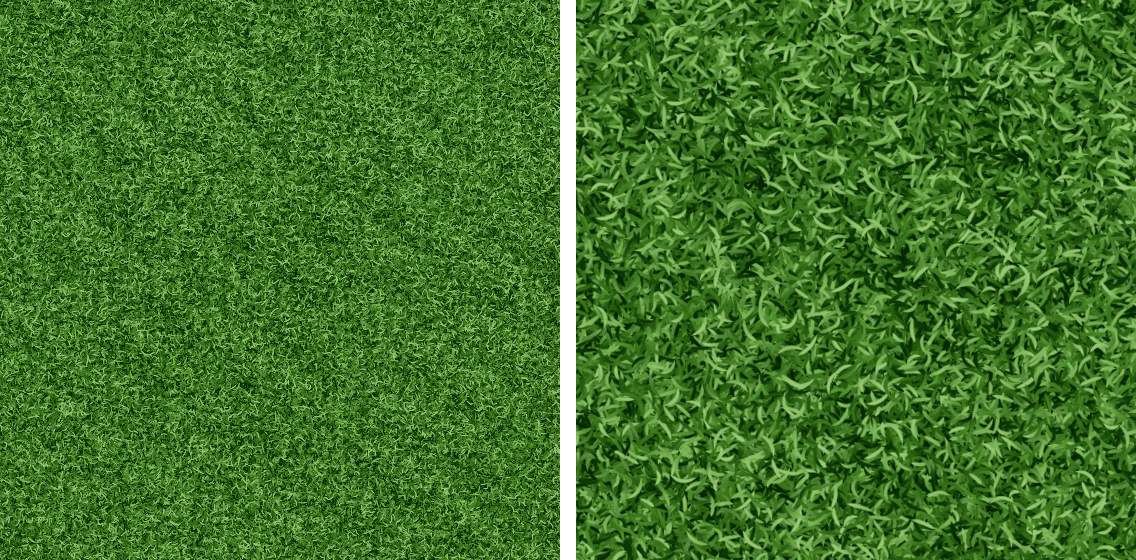
Left: the whole. Right: its middle third, enlarged.
This texture is drawn by a Shadertoy shader. Its source:

```glsl
// Dense mown lawn seen from above: layers of short, fine, curved grass blades.

const int   LAYERS       = 14;
const float CELL         = 0.0094;  // grid spacing of the blades in a layer
const float HALF_LENGTH  = 0.0076;
const float HALF_WIDTH   = 0.0011;
const float EDGE         = 0.0007;  // softness of the blade edges
const float BEND         = 0.50;    // strongest curvature of a blade
const float CONTRAST     = 1.75;
const float TONE_SHIFT   = -0.03;
const float DEPTH_SHARE  = 0.22;    // how much deep layers darken
const float CLUMP_SCALE  = 85.0;
const float CLUMP_AMOUNT = 0.32;
const float PATCH_SCALE  = 9.0;
const float PATCH_AMOUNT = 0.07;

const vec3 GAP        = vec3(0.01, 0.14, 0.00);
const vec3 SHADOW     = vec3(0.05, 0.22, 0.02);
const vec3 DEEP_GREEN = vec3(0.14, 0.35, 0.05);
const vec3 MID_GREEN  = vec3(0.22, 0.45, 0.10);
const vec3 LEAF_GREEN = vec3(0.31, 0.57, 0.16);
const vec3 DULL_GREEN = vec3(0.34, 0.53, 0.25);
const vec3 TIP_GREEN  = vec3(0.48, 0.70, 0.34);
const vec3 HIGHLIGHT  = vec3(0.60, 0.79, 0.46);

float hash(vec2 p) {
    return fract(sin(dot(p, vec2(127.1, 311.7))) * 43758.5453);
}

float valueNoise(vec2 p) {
    vec2 i = floor(p);
    vec2 f = fract(p);
    f = f * f * (3.0 - 2.0 * f);
    float low  = mix(hash(i), hash(i + vec2(1.0, 0.0)), f.x);
    float high = mix(hash(i + vec2(0.0, 1.0)), hash(i + vec2(1.0, 1.0)), f.x);
    return mix(low, high, f.y);
}

// Colour ramp whose stops follow the area share of each green.
vec3 grassColor(float tone, float dullness) {
    vec3 light = mix(LEAF_GREEN, DULL_GREEN, dullness);
    vec3 color = mix(GAP, SHADOW, smoothstep(-0.25, 0.02, tone));
    color = mix(color, DEEP_GREEN, smoothstep(0.02, 0.18, tone));
    color = mix(color, MID_GREEN, smoothstep(0.18, 0.43, tone));
    color = mix(color, light, smoothstep(0.43, 0.73, tone));
    color = mix(color, TIP_GREEN, smoothstep(0.73, 0.96, tone));
    return mix(color, HIGHLIGHT, smoothstep(0.96, 1.30, tone));
}

// Returns coverage in x and the position along the blade (-1 to 1) in y.
vec2 blade(vec2 p, float angle, float size, float bend, float edge) {
    float c = cos(angle);
    float s = sin(angle);
    vec2 q = vec2(c * p.x + s * p.y, c * p.y - s * p.x);
    float halfLength = HALF_LENGTH * size;
    float along = q.x / halfLength;
    float along2 = along * along;
    q.y -= bend * halfLength * (along2 - 0.33);
    float inside = HALF_WIDTH * (1.0 - along2 * along2) - abs(q.y);
    return vec2(smoothstep(-edge, edge, inside), along);
}

void mainImage(out vec4 fragColor, in vec2 fragCoord) {
    vec2 uv = fragCoord / iResolution.y;
    float edge = max(EDGE, 0.36 / iResolution.y);

    // Soft light and dark clumps, plus broad faint patches
    float clump = CLUMP_AMOUNT * (valueNoise(uv * CLUMP_SCALE) - 0.5)
                + PATCH_AMOUNT * (valueNoise(uv * PATCH_SCALE + 40.0) - 0.5);
    vec3 color = DEEP_GREEN;

    // Blades, from the deepest layer to the topmost
    for (int layer = 0; layer < LAYERS; layer++) {
        float id = float(layer);
        float depthTone = pow(0.7, float(LAYERS - 1 - layer));
        vec2 grid = uv / CELL + vec2(hash(vec2(id, 3.0)), hash(vec2(id, 8.0)));
        vec2 home = floor(grid);

        for (int y = -1; y <= 1; y++) {
            for (int x = -1; x <= 1; x++) {
                vec2 cell = home + vec2(x, y);
                vec2 seed = cell + id * vec2(17.3, 29.7);
                vec2 root = cell + vec2(hash(seed), hash(seed + 5.2));
                float angle = 6.2832 * hash(seed + 11.4);
                float size = mix(0.5, 1.1, hash(seed + 19.6));
                float bend = BEND * (2.0 * hash(seed + 23.8) - 1.0);
                vec2 hit = blade((grid - root) * CELL, angle, size, bend, edge);

                if (hit.x > 0.0) {
                    float tone = mix(hash(seed + 31.1), depthTone, DEPTH_SHARE);
                    tone = 0.5 + TONE_SHIFT + CONTRAST * (tone - 0.5)
                         + clump + 0.12 * hit.y;
                    vec3 bladeColor = grassColor(tone, hash(seed + 37.9));
                    color = mix(color, bladeColor, hit.x);
                }
            }
        }
    }

    fragColor = vec4(color, 1.0);
}
```
